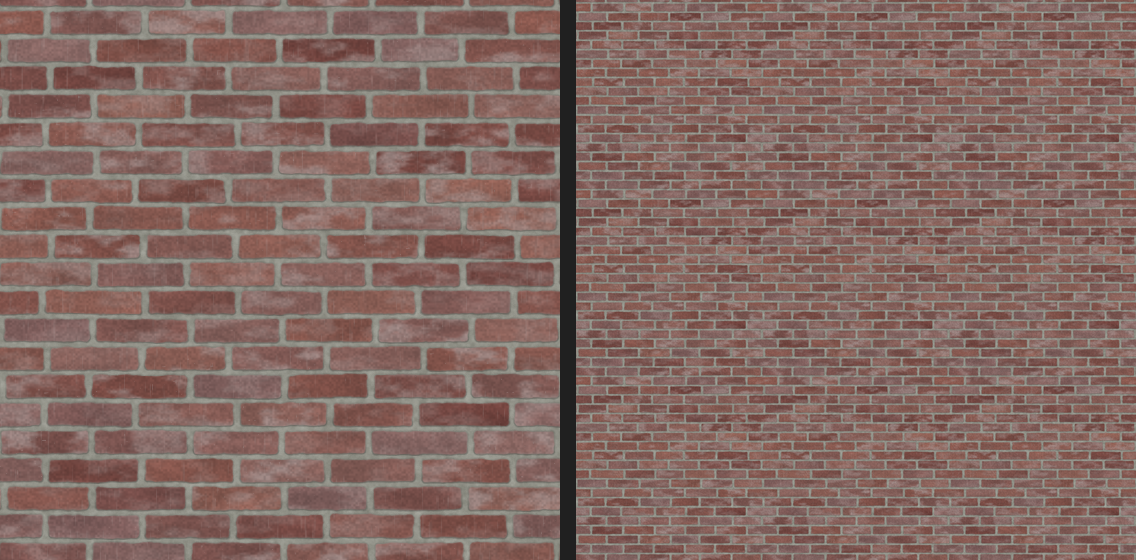
Left, the tile; right, the same tile 3 across and 3 down.
This texture is drawn by a WebGL 1 fragment shader. Its source:

```glsl
precision highp float;
uniform vec2 u_resolution;

const vec2 GRID = vec2(6.0, 20.0);           // bricks across, courses up
const vec2 HALF_JOINT = vec2(0.0064, 0.0049);
const float CORNER = 0.0055;
const float COURSE_PHASE = 0.3;

const vec3 DARK_CLAY = vec3(0.43, 0.255, 0.235);
const vec3 LIGHT_CLAY = vec3(0.55, 0.365, 0.32);
const vec3 MAUVE = vec3(0.50, 0.40, 0.40);
const vec3 LIME_HAZE = vec3(0.63, 0.56, 0.55);
const vec3 MORTAR_DARK = vec3(0.47, 0.47, 0.43);
const vec3 MORTAR_LIGHT = vec3(0.66, 0.66, 0.625);

float hash(vec2 p) {
  return fract(sin(dot(p, vec2(127.1, 311.7))) * 43758.5453);
}

// Value noise that wraps over the unit square
float noise(vec2 uv, vec2 cells) {
  vec2 p = uv * cells;
  vec2 i = floor(p);
  vec2 f = fract(p);
  f = f * f * (3.0 - 2.0 * f);
  vec2 a = mod(i, cells);
  vec2 b = mod(i + 1.0, cells);
  return mix(mix(hash(a), hash(vec2(b.x, a.y)), f.x),
             mix(hash(vec2(a.x, b.y)), hash(b), f.x), f.y);
}

float fbm(vec2 uv, vec2 cells) {
  float sum = 0.0;
  float weight = 0.5;
  for (int k = 0; k < 4; k++) {
    sum += weight * noise(uv, cells);
    cells *= 2.0;
    weight *= 0.5;
  }
  return sum / 0.9375;
}

// Position of an upright joint, nudged off the regular bond
float jointAt(float joint, float course) {
  return joint + 0.11 * (hash(vec2(mod(joint, GRID.x) + 31.0, course)) - 0.5);
}

float roundedBox(vec2 p, vec2 halfSize, float radius) {
  vec2 q = abs(p) - halfSize + radius;
  return length(max(q, 0.0)) + min(max(q.x, q.y), 0.0) - radius;
}

vec3 brickColor(vec2 uv, vec2 id, float depth) {
  float tone = hash(id + 3.0);
  float greyness = hash(id + 17.0);
  float wear = hash(id + 41.0);
  vec2 local = uv + vec2(tone, wear);
  vec3 color = mix(DARK_CLAY, LIGHT_CLAY, tone);
  color = mix(color, MAUVE, 0.8 * greyness * greyness);

  // Fired blotches and pale lime haze
  color *= 0.84 + 0.32 * fbm(local, vec2(12.0, 30.0));
  float haze = smoothstep(0.42, 0.8, fbm(local + 0.37, vec2(20.0, 40.0)));
  color = mix(color, LIME_HAZE, haze * (0.25 + 0.6 * wear));

  // Upright scrape marks, grain and white specks
  float scrape = smoothstep(0.72, 1.0, noise(local, vec2(240.0, 36.0)));
  float speck = smoothstep(0.9, 1.0, noise(local, vec2(190.0, 170.0)));
  color = mix(color, LIME_HAZE, 0.22 * scrape + 0.45 * speck * wear);
  color *= 0.92 + 0.16 * noise(uv, vec2(256.0));

  // Dusty rim
  float rim = 1.0 - smoothstep(0.0, 0.004, depth);
  return mix(color, LIME_HAZE, 0.22 * rim * noise(uv, vec2(90.0)));
}

vec3 mortarColor(vec2 uv, float gap, float below) {
  float patches = fbm(uv, vec2(24.0, 40.0));
  float grit = fbm(uv + 0.21, vec2(128.0));
  vec3 color = mix(MORTAR_DARK, MORTAR_LIGHT, 0.45 * patches + 0.7 * grit - 0.02);
  float shade = 1.0 - smoothstep(0.0, 0.0042, gap);
  return color * (1.0 - shade * mix(0.1, 0.27, below));
}

void main() {
  vec2 uv = gl_FragCoord.xy / u_resolution;
  float pixel = 1.0 / min(u_resolution.x, u_resolution.y);

  // Running bond: find the course, then the brick between two joints
  float y = uv.y * GRID.y + COURSE_PHASE;
  float course = mod(floor(y), GRID.y);
  float x = uv.x * GRID.x + 0.5 * mod(course, 2.0);
  float nearest = floor(x + 0.5);
  float column = nearest - 1.0 + step(jointAt(nearest, course), x);
  float left = jointAt(column, course);
  float right = jointAt(column + 1.0, course);
  vec2 id = vec2(mod(column, GRID.x), course);

  // Worn outline
  vec2 p = vec2(x - 0.5 * (left + right), fract(y) - 0.5) / GRID;
  vec2 halfSize = 0.5 * vec2(right - left, 1.0) / GRID - HALF_JOINT;
  p.y += 0.0016 * (hash(id + 59.0) - 0.5) + 0.02 * p.x * (hash(id + 71.0) - 0.5);
  float dist = roundedBox(p, halfSize, CORNER);
  dist += 0.0055 * (fbm(uv, vec2(50.0, 60.0)) - 0.5);

  float below = smoothstep(0.0, 0.02, -p.y);
  vec3 mortar = mortarColor(uv, max(dist, 0.0), below);
  vec3 brick = brickColor(uv, id, max(-dist, 0.0));
  float edge = max(pixel, 0.0013);
  gl_FragColor = vec4(mix(brick, mortar, smoothstep(-edge, edge, dist)), 1.0);
}
```
